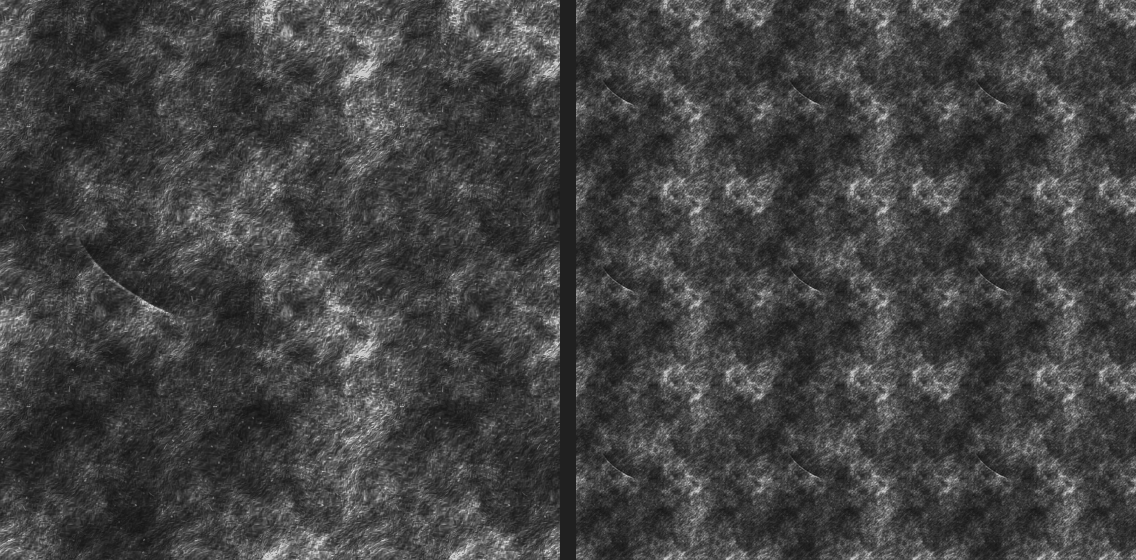
Left, the tile; right, the same tile 3 across and 3 down.
Write a Shadertoy shader that draws this texture.

```glsl
// Dark, worn rock: drifting light and shade over a gritty, craggy surface.
// Grit, veins, ribbed marks and flecks repeat 3 x 2 times; broad clouds and
// faint slanted streaks span the canvas, so the repeats differ. All noise wraps.

#define REPEATS vec2(3.0, 2.0)       // detail tiles across and down
#define BLACK_LEVEL 0.05
#define BASE_TONE 0.166              // median grey above the black level
#define CLOUD_CONTRAST 2.0
#define PATCH_CONTRAST 1.2
#define GRIT_CONTRAST 2.5
#define RELIEF_DEPTH 2.9
#define CRAG_CONTRAST 1.3
#define STREAK_CONTRAST 0.4
#define LIGHT_STEP vec2(-0.0016, 0.0021)
#define MARK_COUNT 5
#define CREASE_DEPTH 0.9

float hash(vec2 p) {
    return fract(sin(dot(p, vec2(127.1, 311.7))) * 43758.5453);
}

// Wraps a cell index to an exact whole number, safe from rounding
vec2 wrapCell(vec2 cell, vec2 period) {
    return floor(mod(cell + 0.5, floor(period + 0.5)));
}

// Value noise that wraps after a whole number of cells
float noise(vec2 p, vec2 period, float seed) {
    vec2 cell = floor(p), f = fract(p);
    f = f * f * (3.0 - 2.0 * f);
    vec2 a = wrapCell(cell, period) + seed;
    vec2 b = wrapCell(cell + 1.0, period) + seed;
    return mix(mix(hash(a), hash(vec2(b.x, a.y)), f.x),
               mix(hash(vec2(a.x, b.y)), hash(b), f.x), f.y);
}

float fbm(vec2 p, vec2 period, int octaves, float gain, float seed) {
    float sum = 0.0, total = 0.0, weight = 1.0;
    for (int i = 0; i < octaves; i++) {
        sum += weight * noise(p, period, seed + 7.3 * float(i));
        total += weight;
        weight *= gain;
        p = 2.0 * p + vec2(0.37, 0.71);   // keeps the lattices from lining up
        period *= 2.0;
    }
    return sum / total;
}

// Fractal noise repeating with the detail tiles; frequency is a multiple of 6
float detail(vec2 uv, float frequency, int octaves, float gain, float seed) {
    return fbm(uv * frequency, frequency / REPEATS, octaves, gain, seed);
}

// Randomly turned short strokes, or dots when the length is small
float flecks(vec2 uv, float cells, float halfLength, float width, float amount) {
    vec2 p = uv * cells;
    vec2 id = wrapCell(floor(p), cells / REPEATS);
    float angle = 6.2832 * hash(id + 5.1);
    vec2 along = vec2(cos(angle), sin(angle));
    vec2 d = fract(p) - 0.25 - 0.5 * vec2(hash(id + 1.7), hash(id + 9.2));
    d -= along * clamp(dot(d, along), -halfLength, halfLength);
    float soft = cells / iResolution.y;
    float strength = hash(id + 6.4);
    float ink = 1.0 - smoothstep(0.0, width + soft, length(d));
    return ink * step(hash(id + 3.9), amount) * (0.15 + 0.85 * strength * strength);
}

// Curved, serrated ridges scattered inside each detail tile
float ribbedMarks(vec2 uv) {
    float sum = 0.0;
    for (int i = 0; i < MARK_COUNT; i++) {
        vec2 id = vec2(float(i), 4.3);
        vec2 centre = vec2(hash(id), hash(id + 2.6));
        vec2 d = (fract(uv * REPEATS - centre + 0.5) - 0.5) / REPEATS;
        float radius = mix(0.014, 0.04, hash(id + 8.1));
        float angle = atan(d.y, d.x) + 0.3;
        float band = exp(-pow((length(d) - radius) / 0.004, 2.0));
        float arc = 1.0 - smoothstep(0.4, 0.95, abs(angle));
        sum += band * arc * (0.5 + 0.5 * sin(angle * radius * 900.0));
    }
    return sum;
}

// One curved fold: dark on its inner side, with a thin pale lip
vec2 crease(vec2 uv) {
    vec2 d = uv - vec2(0.435, 0.773);
    float inside = 0.357 - length(d);
    float span = smoothstep(0.94, 0.975, dot(normalize(d + 1e-5), vec2(-0.61, -0.79)));
    float shade = smoothstep(-0.001, 0.002, inside) * exp(-max(inside, 0.0) / 0.05);
    float lip = exp(-pow((inside + 0.002) / 0.003, 2.0));
    return span * vec2(shade, lip);
}

void mainImage(out vec4 fragColor, in vec2 fragCoord) {
    vec2 uv = fragCoord / iResolution.xy;

    // Bend the surface so that no lattice shows
    vec2 bend = vec2(detail(uv, 12.0, 3, 0.5, 11.0), detail(uv, 12.0, 3, 0.5, 23.0)) - 0.5;
    vec2 q = uv + 0.035 * bend;

    // Broad light and shade, then patches, grit and crags
    float cloud = fbm((uv + 0.09 * bend) * 5.0, vec2(5.0), 3, 0.5, 37.0) - 0.5;
    float patches = detail(q, 12.0, 3, 0.6, 41.0) - 0.5;
    float grit = detail(q, 24.0, 5, 0.85, 53.0);
    float relief = grit - detail(q + LIGHT_STEP, 24.0, 5, 0.85, 53.0);
    float crag = 0.1 - abs(detail(q, 30.0, 4, 0.65, 83.0) - 0.5);

    // Faint slanted streaks on a sheared, still wrapping grid
    vec2 slant = vec2(q.x + q.y, q.y - q.x) * vec2(12.0, 30.0);
    float streak = fbm(slant, vec2(12.0, 30.0), 3, 0.6, 67.0) - 0.5;

    float tone = CLOUD_CONTRAST * cloud + PATCH_CONTRAST * patches
               + GRIT_CONTRAST * (grit - 0.5) + RELIEF_DEPTH * relief
               + CRAG_CONTRAST * crag + STREAK_CONTRAST * streak;

    // Pale veins and ribs fade out in the dark areas
    float lit = smoothstep(-0.15, 0.2, cloud + 0.5 * patches);
    float vein = 1.0 - smoothstep(0.0, 0.02, abs(detail(q, 18.0, 3, 0.5, 71.0) - 0.5));
    tone += lit * (0.25 * vein + 0.7 * ribbedMarks(uv + 0.012 * bend));

    vec2 fold = crease(uv + 0.008 * bend);
    tone += 0.5 * fold.y - CREASE_DEPTH * fold.x;

    // Dust and hairline scratches
    float grey = BLACK_LEVEL + 1.25 * BASE_TONE * exp(tone);
    grey += 0.3 * flecks(uv, 96.0, 0.06, 0.08, 0.16);
    grey += 0.25 * flecks(q, 36.0, 0.15, 0.01, 0.2);

    fragColor = vec4(vec3(clamp(grey, 0.05, 0.8)), 1.0);
}
```
